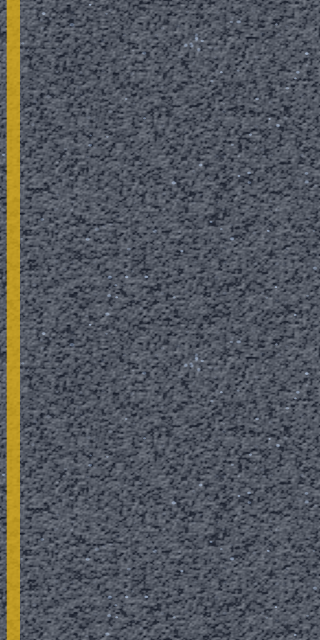
A WebGL 2 fragment shader for this texture:

```glsl
#version 300 es
precision highp float;
// Blue-grey asphalt with a narrow yellow road line along the left side.
// A square tile of wrapped value noise, lit as relief and strewn with stone
// chips and glints, repeats twice up the canvas; the line is laid over it.

#define LINE_LEFT 0.0208
#define LINE_RIGHT 0.0625
#define GRAIN_CELLS vec2(84.0, 108.0)
#define FINE_CELLS vec2(146.0, 178.0)
#define GRAIN_CONTRAST 0.25
#define RELIEF_CONTRAST 0.13
#define PIT_DEPTH 0.07
#define LIGHT_STEP vec2(-0.003, 0.005)
#define CLUSTER_CENTRE vec2(0.597, 0.866)
#define CLUSTER_COUNT 7

uniform vec2 u_resolution;
out vec4 outColor;

const vec3 ASPHALT = vec3(0.308, 0.329, 0.372);
const vec3 YELLOW = vec3(0.745, 0.602, 0.140);
const vec3 CHIP_TINT = vec3(0.075, 0.082, 0.095);
const vec3 GLINT_TINT = vec3(0.25, 0.29, 0.34);

// Integer hash: three random values in 0..1 for a cell and a seed.
vec3 hash3(vec2 cell, float seed) {
    uvec3 v = uvec3(ivec3(vec3(cell, seed))) * 1664525u + 1013904223u;
    v.x += v.y * v.z; v.y += v.z * v.x; v.z += v.x * v.y;
    v ^= v >> 16u;
    v.x += v.y * v.z; v.y += v.z * v.x; v.z += v.x * v.y;
    return vec3(v >> 8u) / 16777216.0;
}

// Value noise that wraps over the unit tile.
float tileNoise(vec2 p, vec2 cells, float seed) {
    vec2 q = p * cells, i = floor(q), f = fract(q);
    f = f * f * (3.0 - 2.0 * f);
    vec2 lo = mod(i, cells), hi = mod(i + 1.0, cells);
    float bottom = mix(hash3(lo, seed).x, hash3(vec2(hi.x, lo.y), seed).x, f.x);
    float top = mix(hash3(vec2(lo.x, hi.y), seed).x, hash3(hi, seed).x, f.x);
    return mix(bottom, top, f.y);
}

float surfaceHeight(vec2 p) {
    return 0.58 * tileNoise(p, GRAIN_CELLS, 1.0) + 0.42 * tileNoise(p, FINE_CELLS, 2.0);
}

// One soft stone in some cells of a grid, kept inside its cell.
float scatter(vec2 p, float cells, float chance, float radius, float seed) {
    vec2 q = p * cells, cell = mod(floor(q), cells);
    vec3 place = hash3(cell, seed), kind = hash3(cell, seed + 1.0);
    float size = radius * mix(0.6, 1.2, kind.y);
    vec2 offset = (fract(q) - mix(vec2(0.3), vec2(0.7), place.xy)) * vec2(0.85, 1.15);
    float stone = 1.0 - smoothstep(size * 0.35, size, length(offset));
    return stone * step(kind.x, chance) * mix(0.45, 1.0, kind.z);
}

// A tight group of bright flecks.
float glintCluster(vec2 p) {
    float glow = 0.0;
    for (int i = 0; i < CLUSTER_COUNT; i++) {
        vec3 r = hash3(vec2(float(i), 5.0), 31.0);
        vec2 centre = CLUSTER_CENTRE + (r.xy - 0.5) * vec2(0.065, 0.05);
        float fleck = 1.0 - smoothstep(0.002, 0.008, length(p - centre));
        glow = max(glow, fleck * mix(0.4, 1.0, r.z));
    }
    return glow;
}

void main() {
    vec2 uv = gl_FragCoord.xy / u_resolution;
    vec2 tile = fract(uv * vec2(1.0, 2.0));

    // Grain, slanted light and dark pits
    float height = surfaceHeight(tile);
    float relief = height - surfaceHeight(tile + LIGHT_STEP);
    float pit = 1.0 - smoothstep(0.22, 0.42, height);
    float patches = tileNoise(tile, vec2(6.0), 3.0) - 0.5;
    float shade = (height - 0.5) * GRAIN_CONTRAST + relief * RELIEF_CONTRAST
                - pit * PIT_DEPTH + patches * 0.016 + 0.008;
    vec3 asphalt = ASPHALT + shade * vec3(1.0, 1.0, 0.97);

    // Pale chips and rare bluish glints
    asphalt += CHIP_TINT * scatter(tile, 42.0, 0.13, 0.30, 11.0);
    float glint = scatter(tile, 34.0, 0.045, 0.24, 21.0);
    asphalt += GLINT_TINT * max(glint, glintCluster(tile));

    // Painted line with faint grain
    vec3 paint = YELLOW + shade * vec3(0.24, 0.22, 0.14);
    float halfPixel = 0.5 / u_resolution.x;
    float line = smoothstep(LINE_LEFT - halfPixel, LINE_LEFT + halfPixel, uv.x)
               * (1.0 - smoothstep(LINE_RIGHT - halfPixel, LINE_RIGHT + halfPixel, uv.x));

    outColor = vec4(mix(asphalt, paint, line), 1.0);
}
```
